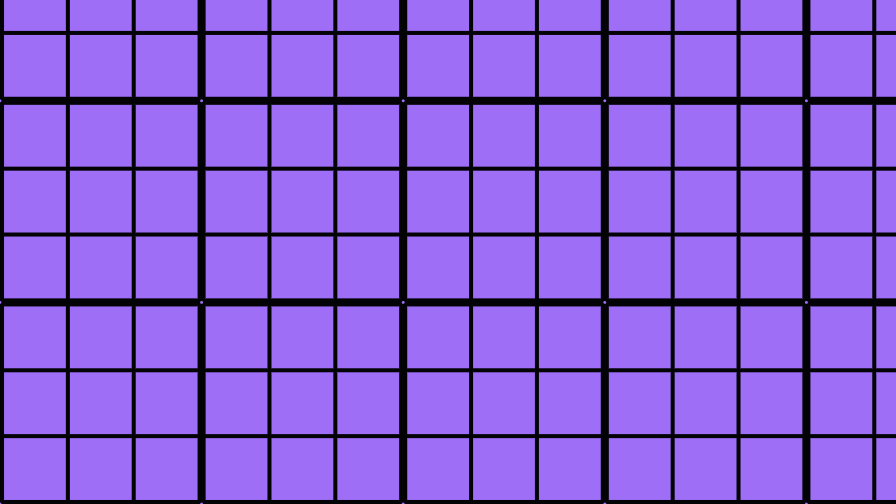
A Shadertoy shader for this pattern:

```glsl
#define BLOCKS_DOWN 2.5
#define CELLS 3.0
#define THIN_LINE 0.02
#define DOT_RADIUS 0.007
#define LINE_COLOR vec3(0.01, 0.01, 0.02)
#define CELL_COLOR vec3(0.62, 0.43, 0.97)

// Coverage of a shape from its signed distance, softened over one pixel.
float coverage(float dist, float pixel) {
    return clamp(0.5 - dist / pixel, 0.0, 1.0);
}

// Signed distance to the nearest square cell; p is measured from the block centre.
float cellDistance(vec2 p) {
    // Thick lines between blocks are twice as wide as the thin ones inside.
    float size = (1.0 - (CELLS + 1.0) * THIN_LINE) / CELLS;
    float pitch = size + THIN_LINE;
    float lastCell = 0.5 * (CELLS - 1.0);
    vec2 index = clamp(round(p / pitch), -lastCell, lastCell);
    vec2 edge = abs(p - pitch * index) - 0.5 * size;
    return max(edge.x, edge.y);
}

void mainImage(out vec4 fragColor, in vec2 fragCoord) {
    // One unit is one block, counted from the lower left corner.
    float pixel = BLOCKS_DOWN / iResolution.y;
    vec2 uv = fragCoord * pixel;

    // Square cells, split by thin lines and framed by thick ones.
    float fill = coverage(cellDistance(fract(uv) - 0.5), pixel);

    // Tiny dots where the thick lines cross.
    vec2 fromCrossing = fract(uv + 0.5) - 0.5;
    float dot = coverage(length(fromCrossing) - DOT_RADIUS, pixel);

    fragColor = vec4(mix(LINE_COLOR, CELL_COLOR, max(fill, dot)), 1.0);
}
```
